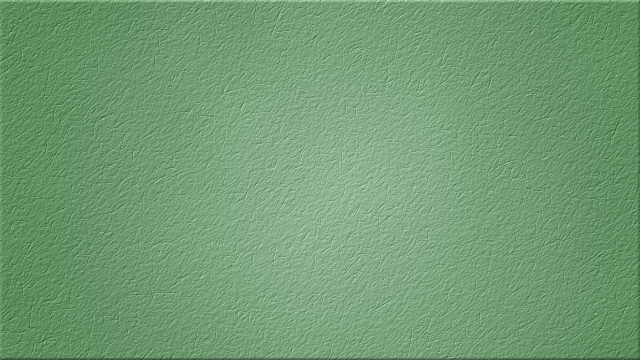
Give the GLSL for this texture, as a Shadertoy shader.

```glsl
#define GLOW_CENTER vec2(0.53, 0.45)
#define GLOW_RADIUS 1.0
#define GLOW_COLOR vec3(0.565, 0.71, 0.575)
#define RIM_COLOR vec3(0.362, 0.548, 0.368)
#define GRAIN_ANGLE 0.75
#define ANGLE_SPREAD 1.5
#define SCRATCH_WIDTH 0.0015
#define SCRATCH_DEPTH 0.62
#define LIGHT_STEP vec2(-0.0017, 0.0024)
#define RELIEF 0.2
#define BEVEL_WIDTH 0.006

float hash(vec2 p) {
    vec3 q = fract(vec3(p.xyx) * 0.1031);
    q += dot(q, q.yzx + 33.33);
    return fract((q.x + q.y) * q.z);
}

float noise(vec2 p) {
    vec2 cell = floor(p), f = fract(p);
    f = f * f * (3.0 - 2.0 * f);
    float low = mix(hash(cell), hash(cell + vec2(1, 0)), f.x);
    float high = mix(hash(cell + vec2(0, 1)), hash(cell + vec2(1, 1)), f.x);
    return mix(low, high, f.y);
}

vec2 rotate(vec2 p, float angle) {
    float c = cos(angle), s = sin(angle);
    return vec2(c * p.x + s * p.y, c * p.y - s * p.x);
}

// One curved, tapered groove per jittered cell
float scratches(vec2 p, float size, float seed) {
    vec2 grid = p / size, home = floor(grid);
    float depth = 0.0;
    for (int y = -1; y <= 1; y++)
    for (int x = -1; x <= 1; x++) {
        vec2 cell = home + vec2(x, y);
        vec2 id = cell + seed;
        vec2 center = cell + vec2(hash(id), hash(id + 17.3));
        float angle = GRAIN_ANGLE + ANGLE_SPREAD * (hash(id + 31.7) - 0.5);
        vec2 local = rotate(grid - center, angle);
        float along = local.x / mix(0.35, 0.95, hash(id + 47.1));
        float bend = 0.35 * (hash(id + 59.9) - 0.5);
        float across = (local.y - bend * along * along) * size / SCRATCH_WIDTH;
        float taper = max(1.0 - along * along, 0.0);
        float strength = mix(0.2, 1.0, hash(id + 73.3));
        depth = max(depth, strength * taper * exp(-across * across));
    }
    return depth;
}

// Leather surface: fine grain stretched along the strokes, then patchy grooves
float surfaceHeight(vec2 p) {
    vec2 grain = rotate(p, GRAIN_ANGLE);
    float h = 0.3 * noise(grain * vec2(60.0, 125.0) + 40.0);
    h += 0.6 * noise(grain * vec2(120.0, 235.0) + 90.0);
    h += 0.5 * noise(p * 290.0 + 150.0);
    float grooves = scratches(p, 0.064, 11.0);
    grooves += 0.95 * scratches(rotate(p, 0.4) + 3.0, 0.036, 137.0);
    grooves += 0.9 * scratches(rotate(p, -0.3) + 5.0, 0.022, 291.0);
    float patchiness = mix(0.6, 1.4, noise(p * 13.0 + 70.0));
    return h - SCRATCH_DEPTH * patchiness * grooves;
}

float edgeBand(float distanceToEdge) {
    return 1.0 - smoothstep(0.25 * BEVEL_WIDTH, 1.4 * BEVEL_WIDTH, distanceToEdge);
}

void mainImage(out vec4 fragColor, in vec2 fragCoord) {
    vec2 p = fragCoord / iResolution.y;
    float aspect = iResolution.x / iResolution.y;

    // Soft central glow with slow mottling
    vec2 offset = p - GLOW_CENTER * vec2(aspect, 1.0);
    float falloff = smoothstep(-0.1, GLOW_RADIUS, length(offset * vec2(1.0, 0.92)));
    vec3 color = mix(GLOW_COLOR, RIM_COLOR, falloff);
    color += 0.02 * (noise(p * 6.0 + 20.0) - 0.5);

    // Relief lit from the upper left
    float slope = surfaceHeight(p) - surfaceHeight(p + LIGHT_STEP);
    color += RELIEF * clamp(slope, -1.0, 0.9) * vec3(1.0, 0.96, 1.0);

    // Raised frame: bright top and left, dark bottom and right
    color += 0.16 * edgeBand(1.0 - p.y) + 0.06 * edgeBand(p.x);
    color *= 1.0 - 0.38 * edgeBand(p.y);
    color *= 1.0 - 0.2 * edgeBand(aspect - p.x);

    fragColor = vec4(clamp(color, 0.0, 1.0), 1.0);
}
```
